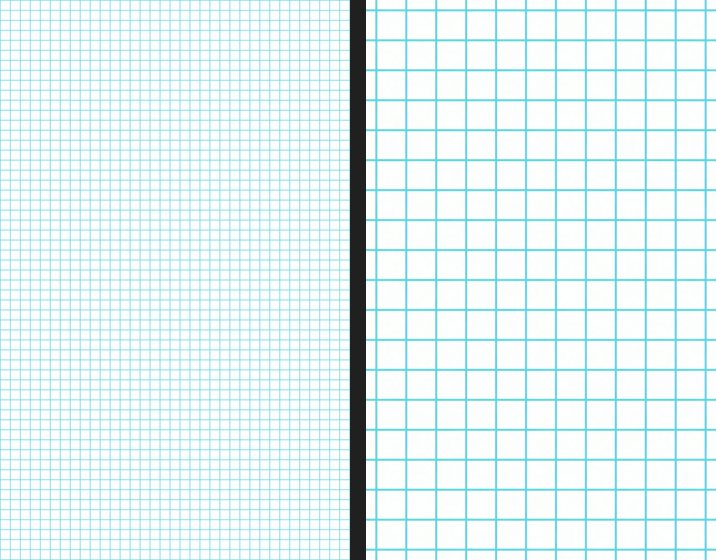
Left: the whole. Right: its middle third, enlarged.
Reproduce this pattern procedurally as a WebGL 2 fragment shader.

```glsl
#version 300 es
precision highp float;
// Graph paper: a square grid of thin cyan lines on white, 35 cells across
// and 56 down. Each axis folds into one cell and measures the distance to
// its nearest line; a box filter turns that distance into soft ink coverage.

uniform vec2 u_resolution;
out vec4 fragColor;

const vec2 CELLS = vec2(35.0, 56.0);
const float LINE_WIDTH = 0.0019;   // fraction of the canvas width
const float FILTER_PIXELS = 1.25;  // footprint of the edge smoothing
const vec3 PAPER = vec3(0.993, 1.0, 0.995);
const vec3 INK_ACROSS = vec3(0.36, 0.84, 0.88);
const vec3 INK_DOWN = vec3(0.39, 0.81, 0.90);

float hash(vec2 p) {
    vec3 q = fract(vec3(p.xyx) * 0.1031);
    q += dot(q, q.yzx + 33.33);
    return fract((q.x + q.y) * q.z);
}

float valueNoise(vec2 p) {
    vec2 cell = floor(p);
    vec2 t = fract(p);
    t = t * t * (3.0 - 2.0 * t);
    float low = mix(hash(cell), hash(cell + vec2(1.0, 0.0)), t.x);
    float high = mix(hash(cell + vec2(0.0, 1.0)), hash(cell + 1.0), t.x);
    return mix(low, high, t.y);
}

// Distance to the nearest grid line on each axis
vec2 gridDistance(vec2 p, vec2 pitch) {
    return abs(fract(p / pitch + 0.5) - 0.5) * pitch;
}

// Share of a filter box that is covered by a line of the given width
vec2 lineCoverage(vec2 dist, float width, float box) {
    vec2 right = min(dist + 0.5 * box, vec2(0.5 * width));
    vec2 left = max(dist - 0.5 * box, vec2(-0.5 * width));
    return max(right - left, 0.0) / box;
}

void main() {
    vec2 p = gl_FragCoord.xy / u_resolution.x;
    vec2 size = u_resolution / u_resolution.x;

    // Outermost lines lie just inside the canvas edges
    vec2 pitch = (size - LINE_WIDTH) / CELLS;
    vec2 dist = gridDistance(p - 0.5 * LINE_WIDTH, pitch);
    vec2 ink = lineCoverage(dist, LINE_WIDTH, FILTER_PIXELS / u_resolution.x);

    // Slight unevenness of the printed ink
    ink *= 0.96 + 0.08 * valueNoise(p * 90.0);

    // Paper with faint grain, then vertical and horizontal lines
    vec3 color = PAPER - 0.006 * valueNoise(p * 240.0);
    color = mix(color, INK_DOWN, ink.x);
    color = mix(color, INK_ACROSS, ink.y);
    fragColor = vec4(color, 1.0);
}
```
